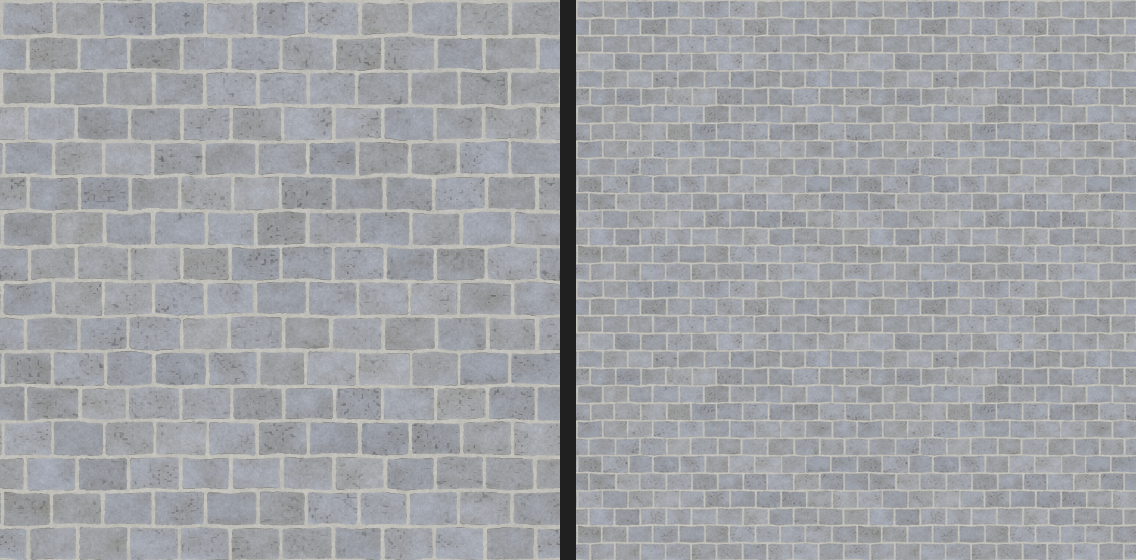
Left: one tile. Right: repeated 2 by 2.
Write a Shadertoy shader that draws this texture.

```glsl
// Wall of pale grey concrete blocks in running bond with light, uneven mortar.

const vec2 GRID = vec2(11.0, 16.0);            // blocks across and down
const vec2 ORIGIN = vec2(0.0035, -0.002);      // where the joints start
const float JOINT = 0.0064;                    // mean mortar width
const vec3 BLOCK_DARK = vec3(0.550, 0.560, 0.577);
const vec3 BLOCK_LIGHT = vec3(0.682, 0.692, 0.717);
const vec3 MORTAR = vec3(0.752, 0.748, 0.723);
const vec3 GRIME = vec3(0.47, 0.46, 0.44);

// Integer hash of a non-negative cell and a seed, 0 to 1
float hash(vec2 cell, float seed) {
    uvec3 v = uvec3(cell, seed) * uvec3(1597334673u, 3812015801u, 2798796415u);
    uint h = v.x ^ v.y ^ v.z;
    h = (h ^ (h >> 16)) * 2146121005u;
    h = (h ^ (h >> 15)) * 2221713035u;
    h ^= h >> 16;
    return float(h >> 8) / 16777216.0;
}

// Value noise that wraps after a whole number of cells
float noise(vec2 p, vec2 period, float seed) {
    vec2 i = floor(p), f = fract(p);
    vec2 a = mod(i, period), b = mod(i + 1.0, period);
    f = f * f * (3.0 - 2.0 * f);
    return mix(mix(hash(a, seed), hash(vec2(b.x, a.y), seed), f.x),
               mix(hash(vec2(a.x, b.y), seed), hash(b, seed), f.x), f.y);
}

// Three octaves of wrapping noise over the canvas
float fbm(vec2 uv, vec2 cells, float seed) {
    float sum = 0.0, weight = 0.57;
    for (int k = 0; k < 3; k++) {
        sum += weight * noise(uv * cells, cells, seed + float(k));
        cells *= 2.0;
        weight *= 0.5;
    }
    return sum;
}

float roundedBox(vec2 p, vec2 halfSize, float radius) {
    vec2 q = abs(p) - halfSize + radius;
    return length(max(q, 0.0)) + min(max(q.x, q.y), 0.0) - radius;
}

// Block coordinates: uneven courses, half-block offset, jittered upright joints
vec2 bondCoords(vec2 uv) {
    vec2 waves = vec2(22.0, 16.0);
    vec2 g = (uv - ORIGIN) * GRID;
    g.y += 0.07 * (noise(uv * waves, waves, 1.0) - 0.5);
    float row = floor(g.y);
    g.x += 0.5 * (1.0 - mod(row, 2.0));
    g.x += 0.08 * (noise(vec2(g.x, row), GRID, 2.0) - 0.5);
    return g;
}

// Signed distance to the ragged outline of a block
float blockDistance(vec2 uv, vec2 g, vec2 id) {
    vec2 size = 1.0 / GRID;
    float joint = JOINT * mix(0.78, 1.22, hash(id, 3.0));
    float d = roundedBox((fract(g) - 0.5) * size, 0.5 * (size - joint), 0.004);
    d += 0.0022 * (fbm(uv, vec2(64.0), 4.0) - 0.5);
    return d + 0.0014 * (noise(uv * 220.0, vec2(220.0), 8.0) - 0.5);
}

vec3 blockColor(vec2 uv, vec2 id, float d) {
    float seed = 100.0 + 8.0 * (id.x + GRID.x * id.y);
    float stain = fbm(uv, vec2(24.0, 32.0), seed);
    float grain = noise(uv * 380.0, vec2(380.0), 12.0);
    float mottle = noise(uv * 150.0, vec2(150.0), 13.0);

    // Tone per block, broad stains and fine grain
    float tone = 0.5 + 0.42 * (hash(id, 14.0) - 0.5) + 0.85 * (stain - 0.5)
               + 0.36 * (grain - 0.5) + 0.22 * (mottle - 0.5);
    vec3 color = mix(BLOCK_DARK, BLOCK_LIGHT, tone);
    color += vec3(-0.4, 0.0, 1.0) * 0.026 * (hash(id, 15.0) - 0.5);
    color += vec3(0.5, 0.1, -0.6) * 0.05 * (0.5 - stain);

    // Open pores, denser on rough blocks and in stained patches
    vec2 poreCells = vec2(190.0, 250.0);
    float pore = noise(uv * poreCells, poreCells, 16.0);
    float rough = mix(0.3, 1.0, hash(id, 17.0)) * smoothstep(0.75, 0.3, stain);
    color -= 0.16 * rough * smoothstep(0.70, 0.95, pore);
    color += 0.03 * smoothstep(0.80, 1.0, noise(uv * 230.0, vec2(230.0), 18.0));

    // Mortar dust along the rim
    float dust = smoothstep(-0.006, 0.0, d) * noise(uv * 48.0, vec2(48.0), 19.0);
    return mix(color, MORTAR, 0.22 * dust);
}

vec3 mortarColor(vec2 uv) {
    float cloud = fbm(uv, vec2(40.0), 20.0) - 0.5;
    float sand = noise(uv * 340.0, vec2(340.0), 24.0) - 0.5;
    return MORTAR + 0.06 * cloud + 0.05 * sand;
}

void mainImage(out vec4 fragColor, in vec2 fragCoord) {
    vec2 uv = fragCoord / iResolution.xy;
    float soft = max(0.75 / iResolution.y, 0.0009);

    vec2 g = bondCoords(uv);
    vec2 id = mod(floor(g), GRID);
    float d = blockDistance(uv, g, id);

    vec3 color = mix(blockColor(uv, id, d), mortarColor(uv), smoothstep(-soft, soft, d));

    // Broken line of grime where block meets mortar, mostly on bed joints
    float bed = smoothstep(0.30, 0.45, abs(fract(g.y) - 0.5));
    float patches = smoothstep(0.48, 0.85, noise(uv * 56.0, vec2(56.0), 25.0));
    float line = 1.0 - smoothstep(0.0, 0.0016, abs(d + 0.0003));
    color = mix(color, GRIME, 0.55 * line * patches * mix(0.35, 1.0, bed));

    fragColor = vec4(color, 1.0);
}
```
